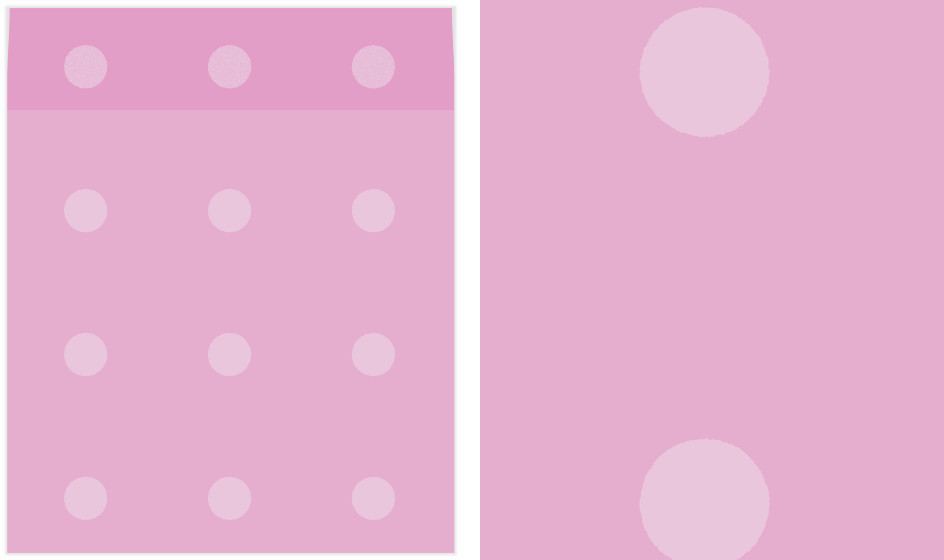
Left, the full canvas; right, a detail of the centre.
Reproduce this pattern procedurally as a WebGL 2 fragment shader.

```glsl
#version 300 es
precision highp float;
// A pink paper bag with a darker tapered flap and a 3 by 4 grid of pale dots.

uniform vec2 u_resolution;
out vec4 fragColor;

float hash(vec2 cell) {
    vec3 h = fract(vec3(cell.xyx) * 0.1031);
    h += dot(h, h.yzx + 33.33);
    return fract((h.x + h.y) * h.z);
}

float boxDistance(vec2 p, vec2 low, vec2 high) {
    vec2 d = abs(p - 0.5 * (low + high)) - 0.5 * (high - low);
    return length(max(d, 0.0)) + min(max(d.x, d.y), 0.0);
}

// Coverage of a shape from its signed distance.
float cover(float distance, float pixel) {
    return 1.0 - smoothstep(-0.6 * pixel, 0.6 * pixel, distance);
}

void main() {
    // The canvas height is one unit.
    vec2 p = gl_FragCoord.xy / u_resolution.y;
    float pixel = 1.0 / u_resolution.y;
    float grain = hash(floor(p * 512.0));

    // Bag outline, narrowing slightly towards the top of the flap.
    float taper = 0.0042 * smoothstep(0.855, 0.986, p.y);
    float bag = boxDistance(p, vec2(0.0130 + taper, 0.0127), vec2(0.8112 - taper, 0.9857));
    float flap = smoothstep(-0.6 * pixel, 0.6 * pixel, p.y - 0.8034);

    // Soft grey shadow on white.
    float shadowEdge = boxDistance(p, vec2(0.0130, 0.0127), vec2(0.8112, 0.9857));
    float shadow = 1.0 - smoothstep(-0.001, 0.008, shadowEdge);
    vec3 color = mix(vec3(0.995), vec3(0.89), shadow);

    // Paper of the body and flap.
    vec3 paper = mix(vec3(0.898, 0.682, 0.808), vec3(0.890, 0.620, 0.780), flap);

    // Dots on a square grid, with slightly rough rims.
    vec2 fromFirst = p - vec2(0.1530, 0.1100);
    vec2 cell = clamp(round(fromFirst / 0.2569), vec2(0.0), vec2(2.0, 3.0));
    float radius = 0.0385 + 0.0008 * (grain - 0.5);
    float dots = cover(length(fromFirst - cell * 0.2569) - radius, pixel);

    // Flap dots are a little darker and finely speckled.
    vec3 dotColor = mix(vec3(0.914, 0.776, 0.860), vec3(0.906, 0.742, 0.846), flap);
    dotColor += flap * (grain - 0.5) * vec3(0.008, 0.034, 0.022);
    paper = mix(paper, dotColor, dots);

    color = mix(color, paper, cover(bag, pixel));
    fragColor = vec4(color, 1.0);
}
```
